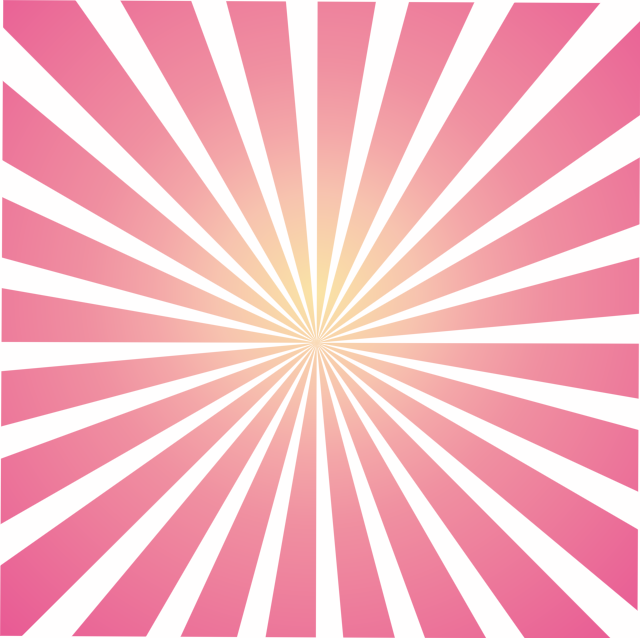
Reproduce this background procedurally as a WebGL 1 fragment shader.

```glsl
precision highp float;

uniform vec2 u_resolution;

const float TAU = 6.2831853;

// Layout, in canvas heights from the canvas centre
const vec2 HUB = vec2(-0.0052, -0.0373);
const vec2 GLOW = vec2(-0.0052, 0.040);
const vec2 PANEL_CENTER = vec2(0.0005, -0.0008);
const vec2 PANEL_HALF = vec2(0.4995, 0.4983);
const float PANEL_TILT = 0.005;
const float HUB_RADIUS = 0.013;

// Rays
const float RAY_COUNT = 24.0;
const float GAP_CENTER = 0.0436;
const float GAP_HALF = 0.0463;

// Glow colours, from the inside out
const vec3 WHITE = vec3(1.0, 0.995, 0.995);
const vec3 YELLOW = vec3(0.98, 0.895, 0.65);
const vec3 PEACH = vec3(0.968, 0.765, 0.685);
const vec3 SALMON = vec3(0.955, 0.655, 0.66);
const vec3 ROSE = vec3(0.94, 0.565, 0.63);
const vec3 PINK = vec3(0.93, 0.49, 0.61);
const vec3 MAGENTA = vec3(0.91, 0.35, 0.58);

float ramp(float from, float to, float x) {
  return clamp((x - from) / (to - from), 0.0, 1.0);
}

vec3 glowColor(float r) {
  vec3 color = mix(YELLOW, PEACH, ramp(0.0, 0.157, r));
  color = mix(color, SALMON, ramp(0.157, 0.254, r));
  color = mix(color, ROSE, ramp(0.254, 0.359, r));
  color = mix(color, PINK, ramp(0.359, 0.492, r));
  return mix(color, MAGENTA, ramp(0.492, 0.732, r));
}

// Coverage of the coloured rays around the hub
float rayMask(vec2 p, float pixel) {
  float period = TAU / RAY_COUNT;
  float offset = mod(atan(p.y, p.x) - GAP_CENTER + 0.5 * period, period) - 0.5 * period;
  float edge = (abs(offset) - GAP_HALF) * length(p);
  return smoothstep(-pixel, pixel, edge);
}

// Coverage of the slightly tilted square panel
float panelMask(vec2 p, float pixel) {
  vec2 q = p + PANEL_TILT * vec2(-p.y, p.x);
  vec2 d = abs(q) - PANEL_HALF;
  return 1.0 - smoothstep(-pixel, pixel, max(d.x, d.y));
}

void main() {
  vec2 p = (gl_FragCoord.xy - 0.5 * u_resolution) / u_resolution.y;
  float pixel = 0.75 / u_resolution.y;
  vec2 fromHub = p - HUB;

  // The rays melt together at the hub
  float hub = 1.0 - smoothstep(0.0, HUB_RADIUS, length(fromHub));
  float rays = mix(rayMask(fromHub, pixel), 0.85, hub);
  float coverage = rays * panelMask(p - PANEL_CENTER, pixel);

  vec3 color = mix(WHITE, glowColor(length(p - GLOW)), coverage);
  gl_FragColor = vec4(color, 1.0);
}
```
